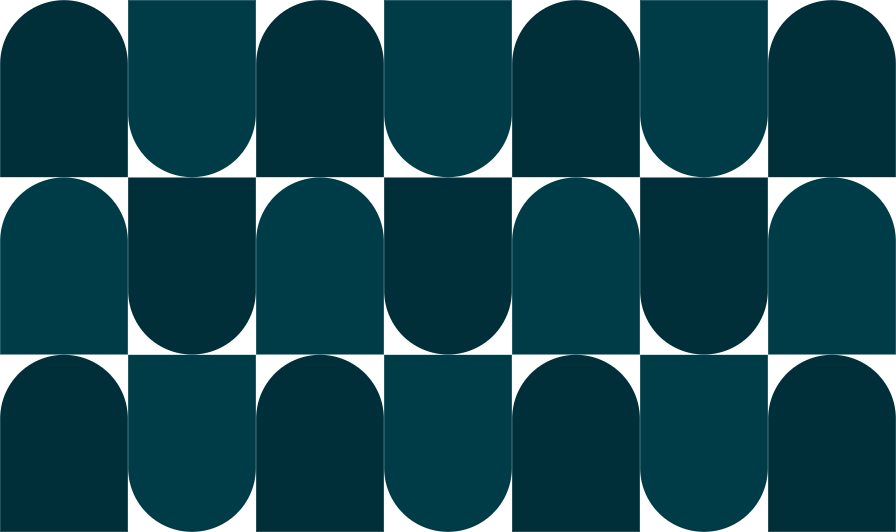
A Shadertoy shader for this pattern:

```glsl
// Checkered teal arches on white, pointing up and down in alternate columns.

const float COLUMNS = 7.0;
const float ROWS = 3.0;
const float SEAM_INSET = 0.0012;   // gap on each side of a tile, in column widths
const vec3 GROUND = vec3(1.0);
const vec3 DARK_TEAL = vec3(0.0, 0.184, 0.222);
const vec3 LIGHT_TEAL = vec3(0.0, 0.235, 0.280);

// Signed distance to a flat-bottomed arch with a semicircular top.
float archDistance(vec2 p, vec2 halfSize) {
    float radius = halfSize.x;
    float springLine = halfSize.y - radius;
    float cap = length(vec2(p.x, p.y - springLine)) - radius;
    float body = max(abs(p.x) - radius, -p.y - halfSize.y);
    return p.y > springLine ? cap : body;
}

void mainImage(out vec4 fragColor, in vec2 fragCoord) {
    // One unit is one column width; the rows fill the canvas height.
    float pixel = COLUMNS / iResolution.x;
    vec2 p = fragCoord * pixel;
    vec2 cellSize = vec2(1.0, iResolution.y * pixel / ROWS);
    vec2 halfSize = 0.5 * cellSize - SEAM_INSET;
    vec2 homeCell = floor(p / cellSize);

    // Sum the coverage of nearby tiles so shared edges leave only a fine seam.
    vec3 color = GROUND;
    for (int j = -1; j <= 1; j++) {
        for (int i = -1; i <= 1; i++) {
            vec2 cell = homeCell + vec2(i, j);
            vec2 local = p - (cell + 0.5) * cellSize;

            // Odd columns hang upside down.
            local.y *= 1.0 - 2.0 * mod(cell.x, 2.0);
            float coverage = clamp(0.5 - archDistance(local, halfSize) / pixel, 0.0, 1.0);

            // Tile colours alternate like a checkerboard.
            vec3 tile = mix(DARK_TEAL, LIGHT_TEAL, mod(cell.x + cell.y, 2.0));
            color += coverage * (tile - GROUND);
        }
    }
    fragColor = vec4(clamp(color, 0.0, 1.0), 1.0);
}
```
